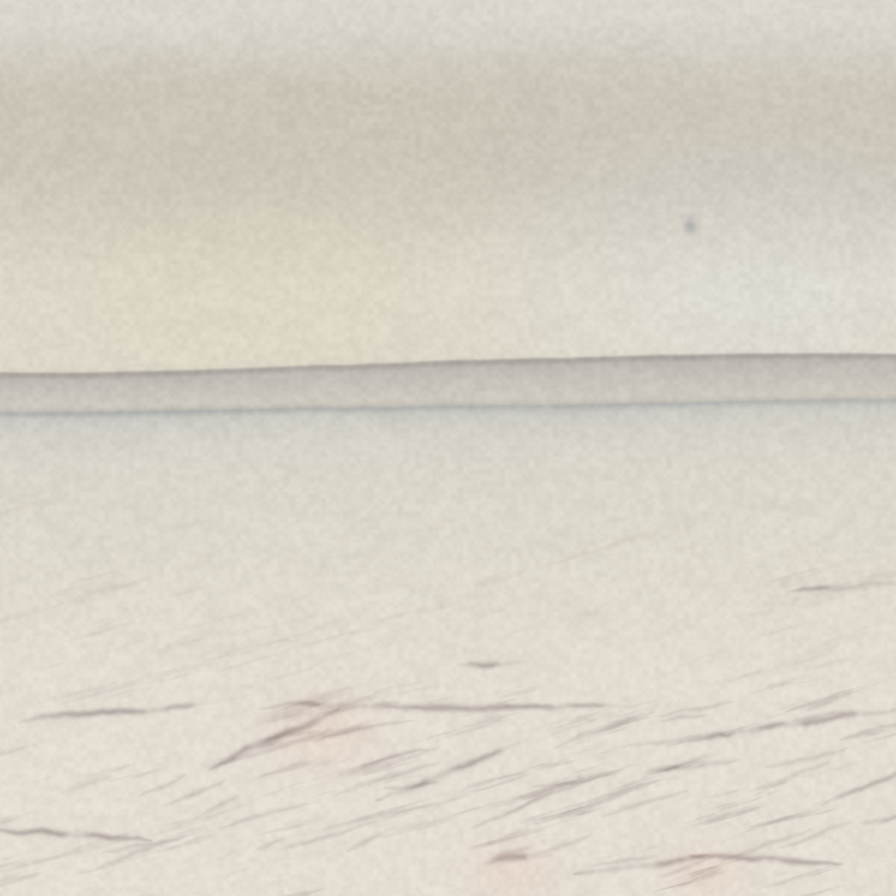
Write a Shadertoy shader that draws this texture.

```glsl
float hash(vec2 p) {
    vec3 q = fract(vec3(p.xyx) * 0.1031);
    q += dot(q, q.yzx + 33.33);
    return fract((q.x + q.y) * q.z);
}

float noise(vec2 p) {
    vec2 i = floor(p), f = fract(p);
    f = f * f * (3.0 - 2.0 * f);
    return mix(mix(hash(i), hash(i + vec2(1, 0)), f.x),
               mix(hash(i + vec2(0, 1)), hash(i + vec2(1, 1)), f.x), f.y);
}

float fbm(vec2 p) {
    float sum = 0.0, amp = 0.5;
    for (int i = 0; i < 4; i++) {
        sum += amp * noise(p);
        p = p * 2.03 + 17.1;
        amp *= 0.5;
    }
    return sum;
}

float bump(float x, float width) {
    return exp(-x * x / (width * width));
}

// Tapered scratch running from a to b
float scratch(vec2 p, vec2 a, vec2 b, float width) {
    vec2 ab = b - a;
    float t = clamp(dot(p - a, ab) / dot(ab, ab), 0.0, 1.0);
    float taper = 0.3 + 0.7 * sqrt(4.0 * t * (1.0 - t));
    return bump(length(p - a - ab * t), width * taper) * taper;
}

vec3 upperBoard(vec2 uv) {
    float y = uv.y + 0.012 * (fbm(uv * vec2(3, 9)) - 0.5);
    vec3 col = mix(vec3(0.865, 0.845, 0.79), vec3(0.80, 0.775, 0.725), smoothstep(0.66, 0.84, y));
    col = mix(col, vec3(0.855, 0.84, 0.80), smoothstep(0.89, 0.99, y));
    // Cool sheen on the right, warm stain on the left
    col += vec3(0.005, 0.014, 0.03) * bump(length((uv - vec2(0.85, 0.69)) * vec2(0.6, 1)), 0.16);
    col -= vec3(0.0, 0.004, 0.014) * bump(length((uv - vec2(0.3, 0.68)) * vec2(0.6, 1)), 0.14);
    return col;
}

vec3 lowerBoard(vec2 uv, float depth) {
    vec3 col = mix(vec3(0.862, 0.842, 0.795), vec3(0.892, 0.868, 0.825), smoothstep(0.04, 0.4, depth));
    return mix(col, vec3(0.765, 0.765, 0.75), exp(-max(depth, 0.0) * 38.0));
}

void mainImage(out vec4 fragColor, in vec2 fragCoord) {
    vec2 uv = fragCoord / iResolution.xy;
    float soft = max(0.0022, 1.0 / iResolution.y);

    // Groove edges, rising gently to the right
    float wobble = 0.003 * (fbm(vec2(uv.x * 14.0, 3.0)) - 0.5);
    float topEdge = 0.584 + 0.021 * smoothstep(0.0, 0.85, uv.x) + wobble;
    float lowEdge = 0.539 + 0.016 * uv.x + wobble;
    float above = uv.y - topEdge;
    float below = lowEdge - uv.y;

    vec3 groove = mix(vec3(0.815, 0.795, 0.755), vec3(0.745, 0.725, 0.70),
                      smoothstep(0.0, 1.0, -below / (topEdge - lowEdge)));
    vec3 col = mix(groove, upperBoard(uv), smoothstep(-soft, soft, above));
    col = mix(col, lowerBoard(uv, below), smoothstep(-soft, soft, below));
    col -= vec3(0.07, 0.072, 0.07) * bump(above + 0.003, 0.004);
    col -= vec3(0.085, 0.075, 0.068) * bump(below - 0.001, 0.005) * (1.0 - 0.3 * uv.x);

    // Small bruise on the upper board
    col -= vec3(0.13, 0.12, 0.08) * bump(length((uv - vec2(0.77, 0.748)) * vec2(1, 0.8)), 0.007);

    // Main scratches
    vec2 bent = uv + 0.014 * (vec2(fbm(uv * 18.0), fbm(uv * 18.0 + 40.0)) - 0.47);
    vec4 marks[11] = vec4[11](
        vec4(0.02, 0.196, 0.23, 0.216), vec4(0.235, 0.14, 0.38, 0.207),
        vec4(-0.03, 0.075, 0.17, 0.062), vec4(0.54, 0.036, 0.62, 0.049),
        vec4(0.64, 0.022, 0.79, 0.047), vec4(0.77, 0.046, 0.94, 0.036),
        vec4(0.42, 0.108, 0.58, 0.172), vec4(0.29, 0.210, 0.70, 0.212),
        vec4(0.70, 0.165, 1.04, 0.212), vec4(0.88, 0.336, 1.03, 0.352),
        vec4(0.51, 0.257, 0.58, 0.261));
    float wear = 0.0;
    for (int i = 0; i < 11; i++) {
        float broken = smoothstep(0.25, 0.6, noise(uv * vec2(35, 60) + float(i) * 9.0));
        wear += scratch(bent, marks[i].xy, marks[i].zw, 0.0042) * (0.35 + 0.65 * broken);
    }

    // Scattered short scratches, mostly towards the lower right
    for (int i = 0; i < 44; i++) {
        float k = float(i);
        vec2 a = vec2(1.0 - 0.85 * pow(hash(vec2(k, 1.3)), 1.4), 0.03 + 0.19 * hash(vec2(k, 5.7)));
        float len = 0.03 + 0.09 * hash(vec2(k, 8.1));
        vec2 dir = vec2(1.0, 0.12 + 0.35 * hash(vec2(k, 2.9)));
        wear += 0.38 * scratch(bent, a - dir * len * 0.5, a + dir * len * 0.5, 0.003);
    }

    // Fine slanted grain on the lower board
    vec2 slant = vec2(uv.x, uv.y - 0.28 * uv.x);
    float fibre = smoothstep(0.56, 0.82, fbm(slant * vec2(9, 75)));
    float worn = smoothstep(0.27, 0.18, uv.y) * (0.3 + 0.7 * smoothstep(0.2, 0.75, uv.x));
    wear += fibre * (0.55 * worn + 0.22 * smoothstep(0.5, 0.36, uv.y));
    col -= vec3(0.17, 0.185, 0.165) * min(wear, 1.3);

    // Rosy stains around the wear
    float rose = bump(length((uv - vec2(0.36, 0.18)) * vec2(0.7, 1)), 0.04)
               + bump(length((uv - vec2(0.57, 0.025)) * vec2(0.7, 1)), 0.035)
               + bump(length((uv - vec2(0.79, 0.025)) * vec2(0.7, 1)), 0.03);
    col += vec3(0.012, -0.022, -0.025) * rose;

    // Mottling and paper-like grain
    col += 0.022 * (fbm(uv * vec2(25, 60)) - 0.47);
    col += 0.034 * (noise(uv * 150.0) - 0.5) + 0.02 * (noise(uv * 260.0 + 7.0) - 0.5);
    fragColor = vec4(clamp(col, 0.0, 1.0), 1.0);
}
```
